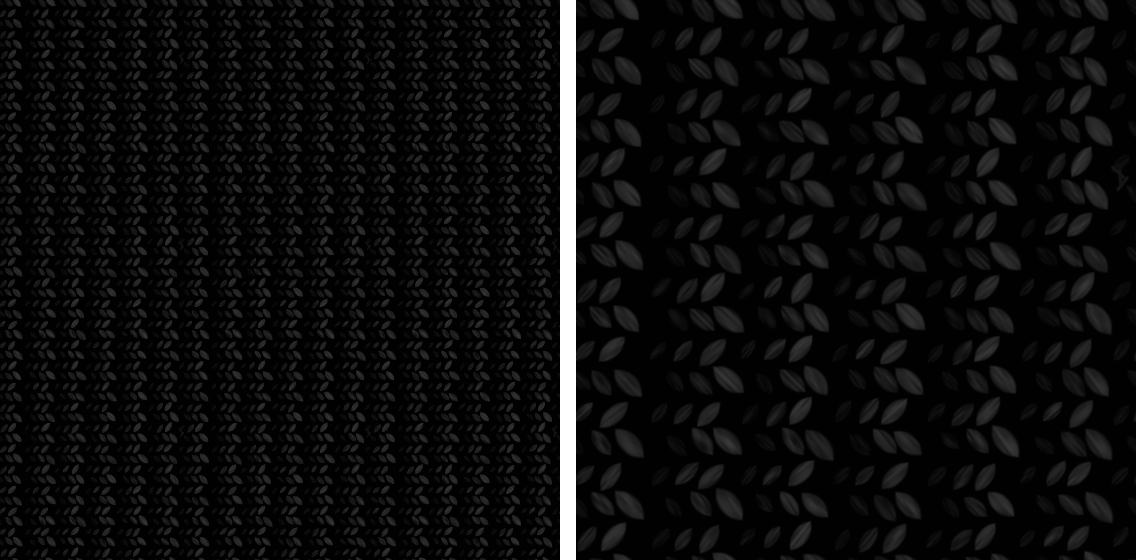
Left: the whole. Right: its middle third, enlarged.
Reproduce this texture procedurally as a Shadertoy shader.

```glsl
// Black ribbed knit: columns of slanted, leaf-shaped yarn strands stacked in chevrons.

const vec2 REPEATS = vec2(18.0, 27.0);     // ribs across, chevrons down
const vec2 VARIATION = vec2(6.0, 9.0);     // cells before the irregularities recur
const float CELL_HEIGHT = 0.667;           // relative to a cell width of 1
const vec3 GAP_COLOR = vec3(0.004);
const vec3 YARN_COLOR = vec3(0.172);
const vec3 LINT_COLOR = vec3(0.08);
const vec2 FALLING_CENTER = vec2(0.59, 0.875);  // front strand leaning down to the right
const vec2 RISING_CENTER = vec2(0.41, 0.36);    // front strand leaning up to the right
const vec2 FALLING_SIZE = vec2(0.225, 0.118);   // half length, half width
const vec2 RISING_SIZE = vec2(0.205, 0.098);
const float FALLING_ANGLE = -0.80;
const float RISING_ANGLE = 0.87;
const float STRAND_PITCH = 0.275;          // step from a strand to the one behind
const float STRAND_SHRINK = 0.15;
const float EDGE_SOFTNESS = 0.38;
const float POSITION_JITTER = 0.055;
const float ANGLE_JITTER = 0.28;
const float TONE_JITTER = 0.28;
const vec2 LINT_CENTER = vec2(0.968, 0.692);    // within one block of variation

float hash(vec2 p) {
    vec3 q = fract(p.xyx * 0.1031);
    q += dot(q, q.yzx + 33.33);
    return fract((q.x + q.y) * q.z);
}

float valueNoise(vec2 p) {
    vec2 i = floor(p), f = fract(p);
    f = f * f * (3.0 - 2.0 * f);
    return mix(mix(hash(i), hash(i + vec2(1, 0)), f.x),
               mix(hash(i + vec2(0, 1)), hash(i + vec2(1, 1)), f.x), f.y);
}

vec2 rotateInto(vec2 p, float angle) {
    float c = cos(angle), s = sin(angle);
    return vec2(c * p.x + s * p.y, c * p.y - s * p.x);
}

// Brightness of one pointed strand; depth 0 is the front one.
float strand(vec2 p, vec2 size, float depth, float seed) {
    vec2 q = p / size;
    float inside = 1.0 - abs(q.y) - pow(abs(q.x), 2.4);
    if (inside <= 0.0) return 0.0;
    float mask = smoothstep(0.0, EDGE_SOFTNESS, inside);
    float fibre = valueNoise(vec2(q.x * 1.3, q.y * 3.6 + q.x * 0.5) + 40.0 + seed * 90.0);
    float streaks = mix(1.0, fibre * 1.5, 0.38 + 0.2 * depth);
    float rounding = 0.72 + 0.34 * min(inside, 1.0);
    float fade = 1.0 - 0.2 * depth - 0.07 * depth * depth;
    return mask * streaks * rounding * fade;
}

// Brightest strand at a point given in cells.
float knit(vec2 p) {
    float light = 0.0;
    vec2 base = floor(p);
    for (int x = 0; x <= 1; x++)
    for (int y = -1; y <= 1; y++) {
        vec2 cell = base + vec2(x, y);
        vec2 id = mod(cell, VARIATION);
        float ribShift = (hash(vec2(id.x, 71.0)) - 0.5) * 0.07;
        for (int lean = 0; lean < 2; lean++)
        for (int k = 0; k < 3; k++) {
            bool falling = lean == 0;
            float depth = float(k);
            vec2 key = id * 7.0 + vec2(lean * 3 + k, k * 5 + lean) + 11.0;
            vec3 vary = vec3(hash(key), hash(key + 83.0), hash(key + 167.0)) - 0.5;
            vec2 center = falling ? FALLING_CENTER : RISING_CENTER;
            vec2 size = falling ? FALLING_SIZE : RISING_SIZE;
            vec2 d = (p - cell - center) * vec2(1.0, CELL_HEIGHT);
            d.x += depth * STRAND_PITCH - ribShift;
            d -= vary.xy * POSITION_JITTER;
            float angle = (falling ? FALLING_ANGLE : RISING_ANGLE) + vary.z * ANGLE_JITTER;
            size *= 1.0 - STRAND_SHRINK * depth + vary.x * 0.16;
            float tone = 1.0 + vary.y * TONE_JITTER;
            light = max(light, tone * strand(rotateInto(d, angle), size, depth, vary.z + 0.5));
        }
    }
    return light;
}

// Small tuft of loose hairs, once per block of variation.
float lint(vec2 p) {
    float cover = 0.0;
    for (int i = 0; i < 3; i++) {
        float n = float(i);
        vec2 d = rotateInto(p - LINT_CENTER - vec2(0.004, -0.01) * n, 2.4 - n * 0.75);
        d.x -= clamp(d.x, -0.013, 0.013);
        cover = max(cover, 1.0 - smoothstep(0.001, 0.005, length(d)));
    }
    return cover;
}

void mainImage(out vec4 fragColor, in vec2 fragCoord) {
    vec2 uv = fragCoord / iResolution.xy;
    vec3 color = mix(GAP_COLOR, YARN_COLOR, knit(uv * REPEATS));
    float tuft = lint(fract(uv * REPEATS / VARIATION));
    color = max(color, LINT_COLOR * tuft);
    fragColor = vec4(color, 1.0);
}
```
